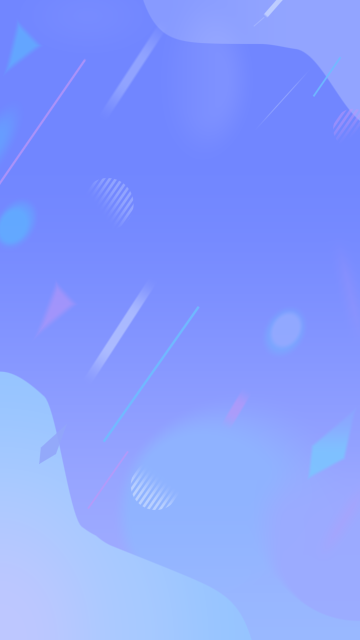
Write a Shadertoy shader that draws this background.

```glsl
const vec3 WHITE = vec3(0.86, 0.91, 1.0);
const vec3 CYAN = vec3(0.43, 0.74, 1.0);
const vec3 AZURE = vec3(0.38, 0.67, 1.0);
const vec3 PINK = vec3(0.74, 0.59, 0.97);
const vec3 LILAC = vec3(0.61, 0.665, 1.0);

void over(inout vec3 col, vec3 tint, float alpha) {
    col = mix(col, tint, clamp(alpha, 0.0, 1.0));
}

float fill(float d, float soft) {
    return 1.0 - smoothstep(-soft, soft, d);
}

// Straight bar from a to b; fade is the share of its length lost at each end
float streak(vec2 p, vec2 a, vec2 b, float halfWidth, float fade, float soft) {
    vec2 ab = b - a;
    float t = dot(p - a, ab) / dot(ab, ab);
    float d = length(p - a - ab * t) - halfWidth;
    return fill(d, soft) * smoothstep(0.0, fade, t) * smoothstep(0.0, fade, 1.0 - t);
}

float halfPlane(vec2 p, vec2 a, vec2 b) {
    vec2 e = normalize(b - a);
    return dot(p - a, vec2(-e.y, e.x));
}

// Convex quad, corners in clockwise order
float quad(vec2 p, vec2 a, vec2 b, vec2 c, vec2 d) {
    return max(max(halfPlane(p, a, b), halfPlane(p, b, c)),
               max(halfPlane(p, c, d), halfPlane(p, d, a)));
}

float triangle(vec2 p, vec2 a, vec2 b, vec2 c) {
    return quad(p, a, b, c, mix(c, a, 0.5));
}

// Slanted ellipse leaning to the upper right
float ellipse(vec2 p, vec2 center, vec2 radii) {
    vec2 q = mat2(0.86, 0.51, -0.51, 0.86) * (p - center);
    q = vec2(dot(p - center, vec2(0.86, -0.51)), dot(p - center, vec2(0.51, 0.86)));
    return (length(q / radii) - 1.0) * min(radii.x, radii.y);
}

// Hatched disc that is solid toward the given direction
float hatchedDisc(vec2 p, vec2 center, float radius, vec2 toward, float soft) {
    vec2 q = p - center;
    float wave = abs(fract(dot(q, vec2(0.82, -0.57)) / 0.125) - 0.5) * 0.125;
    float fade = smoothstep(-0.45, 0.65, dot(q, toward) / radius);
    return fill(length(q) - radius, soft) * fill(wave - 0.033, soft) * fade;
}

// Lower edge of the upper wave
float upperEdge(float x) {
    return 14.9 + 1.1 * exp(-2.6 * (x - 3.58))
        - 0.15 * smoothstep(6.5, 7.7, x) - 1.9 * smoothstep(7.4, 9.3, x);
}

// Upper edge of the lower wave
float lowerEdge(float x) {
    return 6.71 - 1.8 * smoothstep(0.0, 2.8, x) - 2.4 * smoothstep(1.1, 2.05, x)
        - 0.4 * max(x - 2.4, 0.0) - 0.95 * exp(3.0 * (x - 6.29));
}

void mainImage(out vec4 fragColor, in vec2 fragCoord) {
    vec2 p = fragCoord / iResolution.xy * vec2(9.0, 16.0);
    float aa = 12.0 / iResolution.y;

    // Backdrop and faint glows
    vec3 col = mix(vec3(0.62, 0.67, 1.0), vec3(0.442, 0.525, 1.0), smoothstep(1.0, 12.5, p.y));
    over(col, LILAC, 0.14 * fill(length((p - vec2(2.2, 15.6)) / vec2(2.2, 1.2)) - 0.5, 0.5));
    float glow = fill(length((p - vec2(5.0, 14.0)) / vec2(1.0, 1.5)) - 1.0, 0.45);
    over(col, LILAC, 0.33 * glow * smoothstep(3.6, 5.8, p.x));
    over(col, AZURE, 0.6 * fill(ellipse(p, vec2(-0.15, 12.4), vec2(0.3, 0.8)), 0.2));

    // Large soft disc, the light below it and the lilac disc at the right
    float discSoft = mix(0.25, 1.0, smoothstep(3.5, 7.5, p.x));
    float light = fill(length(p - vec2(5.45, 3.15)) - 2.4, discSoft);
    float base = smoothstep(2.9, 4.0, p.x) * (1.0 - smoothstep(0.6, 3.8, p.y));
    over(col, mix(vec3(0.60, 0.72, 1.0), vec3(0.56, 0.70, 1.0), smoothstep(0.0, 4.0, p.y)), max(light, base));
    float lilacDisc = fill(length(p - vec2(8.95, 2.78)) - 2.3, mix(0.03, 0.5, smoothstep(0.8, 3.0, p.y)));
    over(col, LILAC, 0.85 * lilacDisc * (1.0 - smoothstep(3.0, 5.0, p.y)));
    over(col, PINK, 0.28 * streak(p, vec2(9.3, 4.1), vec2(7.9, 1.9), 0.12, 0.4, 0.22));
    over(col, PINK, 0.2 * streak(p, vec2(8.4, 10.2), vec2(9.1, 7.2), 0.1, 0.4, 0.25));

    // Waves
    float upper = upperEdge(p.x) - p.y;
    over(col, WHITE, fill(upper / fwidth(upper), 0.7) * mix(0.2, 0.31, smoothstep(3.6, 7.5, p.x)));
    float lower = p.y - lowerEdge(p.x);
    vec3 wave = mix(vec3(0.74, 0.78, 1.0), vec3(0.66, 0.79, 1.0), smoothstep(0.5, 3.5, length(p * vec2(1.0, 0.75))));
    wave = mix(wave, vec3(0.59, 0.77, 1.0), smoothstep(3.0, 6.2, length(p * vec2(1.0, 0.9))));
    over(col, wave, fill(lower / fwidth(lower), 0.7));

    // Gems
    over(col, AZURE, 0.85 * fill(triangle(p, vec2(0.46, 15.4), vec2(0.98, 14.86), vec2(0.18, 14.25)), 0.09));
    over(col, PINK, 0.55 * fill(triangle(p, vec2(1.42, 8.87), vec2(1.85, 8.4), vec2(0.98, 7.7)), 0.1));
    over(col, vec3(0.57, 0.65, 0.98), 0.9 * fill(quad(p, vec2(1.67, 5.4), vec2(1.4, 4.65), vec2(0.98, 4.4), vec2(1.02, 4.81)), aa));
    float gem = fill(quad(p, vec2(8.87, 5.75), vec2(8.6, 4.54), vec2(7.72, 4.06), vec2(7.81, 4.85)), 0.06);
    over(col, vec3(0.49, 0.76, 1.0), gem * mix(0.95, 0.25, smoothstep(4.6, 5.6, p.y)));

    // Blurred ellipses
    over(col, AZURE, 0.6 * fill(ellipse(p, vec2(0.4, 10.4), vec2(0.41, 0.58)), 0.12));
    over(col, AZURE, 0.8 * fill(ellipse(p, vec2(0.33, 10.35), vec2(0.35, 0.46)), 0.08));
    over(col, CYAN, 0.4 * fill(ellipse(p, vec2(7.12, 7.7), vec2(0.43, 0.58)), 0.12));
    over(col, LILAC, 0.7 * fill(ellipse(p, vec2(7.15, 7.75), vec2(0.34, 0.45)), 0.07));

    // Hatched discs
    over(col, WHITE, 0.3 * hatchedDisc(p, vec2(2.69, 10.9), 0.65, vec2(0.8, 0.6), aa));
    over(col, WHITE, 0.55 * hatchedDisc(p, vec2(3.89, 3.87), 0.62, vec2(-0.6, -0.8), aa));
    over(col, PINK, 0.5 * hatchedDisc(p, vec2(8.83, 12.78), 0.5, vec2(-0.5, 0.86), aa));

    // Slanted streaks
    over(col, WHITE, 0.3 * streak(p, vec2(4.17, 15.5), vec2(2.5, 12.95), 0.11, 0.4, 0.04));
    over(col, WHITE, 0.45 * streak(p, vec2(3.87, 9.06), vec2(2.13, 6.38), 0.11, 0.35, 0.03));
    over(col, WHITE, 0.6 * streak(p, vec2(7.12, 16.15), vec2(6.62, 15.58), 0.06, 0.1, aa));
    over(col, WHITE, 0.25 * streak(p, vec2(6.62, 15.58), vec2(6.33, 15.33), 0.012, 0.1, aa));
    over(col, WHITE, 0.3 * streak(p, vec2(7.81, 14.33), vec2(6.31, 12.67), 0.012, 0.4, aa));
    over(col, PINK, 0.75 * streak(p, vec2(2.15, 14.54), vec2(-0.1, 11.28), 0.027, 0.02, aa));
    over(col, PINK, 0.6 * streak(p, vec2(6.21, 6.28), vec2(5.6, 5.26), 0.12, 0.4, 0.04));
    over(col, PINK, 0.75 * streak(p, vec2(3.21, 4.73), vec2(2.19, 3.27), 0.022, 0.02, aa));
    over(col, CYAN, 0.9 * streak(p, vec2(8.52, 14.58), vec2(7.83, 13.58), 0.022, 0.02, aa));
    over(col, CYAN, 0.9 * streak(p, vec2(4.98, 8.35), vec2(2.58, 4.94), 0.029, 0.01, aa));

    fragColor = vec4(col, 1.0);
}
```
